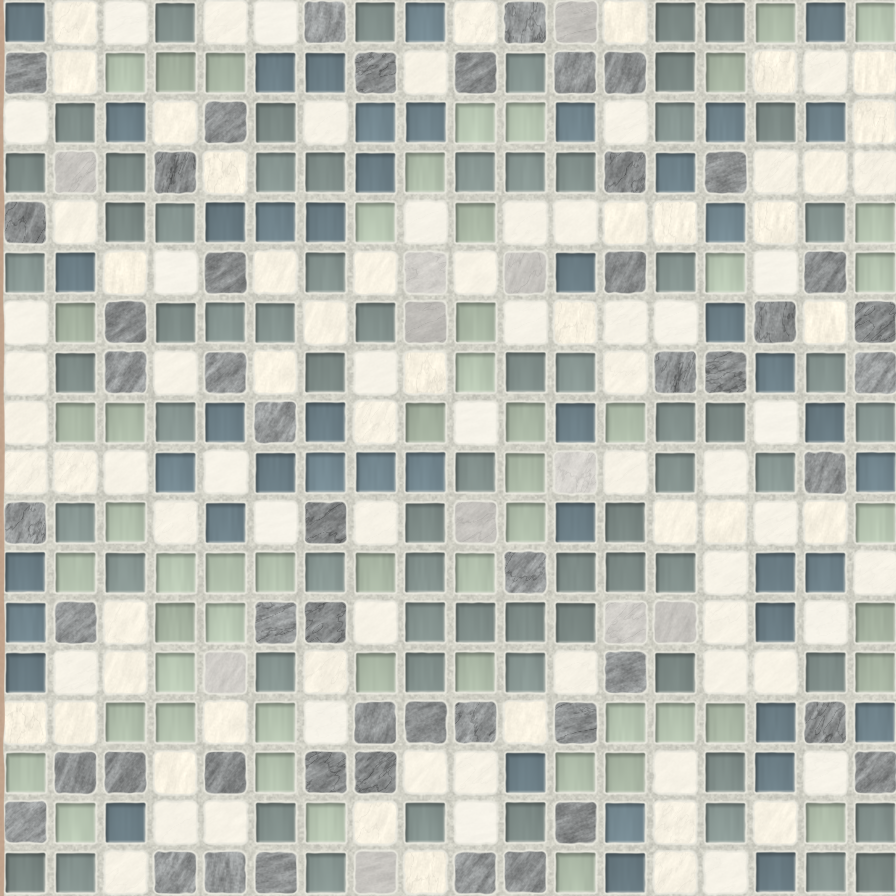
This pattern is drawn by a three.js fragment shader. Its source:

```glsl
// Mosaic sheet of small glass and stone tiles set in pale sandy grout.
varying vec2 vUv;

const float PITCH = 0.0558;                       // tile spacing
const vec2 FIRST_CENTER = vec2(0.0285, 0.0262);   // centre of the lower left tile
const float GLASS_HALF = 0.395;                   // half widths, in pitches
const float STONE_HALF = 0.408;
const float GLASS_RADIUS = 0.035;
const float STONE_RADIUS = 0.10;
const float SOFT = 0.022;                         // edge smoothing, in pitches

// Cumulative share of each tile kind; the rest is pale grey stone.
const float WHITE_SHARE = 0.28;
const float GREEN_SHARE = 0.46;
const float SMOKE_SHARE = 0.67;
const float BLUE_SHARE = 0.82;
const float SLATE_SHARE = 0.975;

const vec3 WHITE_STONE = vec3(0.965, 0.953, 0.915);
const vec3 GREEN_GLASS = vec3(0.665, 0.715, 0.645);
const vec3 SMOKE_GLASS = vec3(0.495, 0.545, 0.530);
const vec3 BLUE_GLASS = vec3(0.420, 0.490, 0.520);
const vec3 SLATE = vec3(0.560, 0.570, 0.570);
const vec3 PALE_STONE = vec3(0.790, 0.780, 0.760);
const vec3 GROUT = vec3(0.815, 0.812, 0.770);
const vec3 GROUT_LIP = vec3(0.940, 0.935, 0.900);
const vec3 BACKING = vec3(0.740, 0.600, 0.500);

float hash(vec2 p) {
  vec3 q = fract(vec3(p.xyx) * 0.1031);
  q += dot(q, q.yzx + 33.33);
  return fract((q.x + q.y) * q.z);
}

float noise(vec2 p) {
  vec2 i = floor(p);
  vec2 f = fract(p);
  f = f * f * (3.0 - 2.0 * f);
  return mix(mix(hash(i), hash(i + vec2(1.0, 0.0)), f.x),
             mix(hash(i + vec2(0.0, 1.0)), hash(i + 1.0), f.x), f.y);
}

float fbm(vec2 p) {
  float sum = 0.0;
  float gain = 0.533;
  for (int i = 0; i < 4; i++) {
    sum += gain * noise(p);
    p = p * 2.03 + 17.0;
    gain *= 0.5;
  }
  return sum;
}

float roundedBox(vec2 p, float halfSize, float radius) {
  vec2 q = abs(p) - halfSize + radius;
  return length(max(q, 0.0)) + min(max(q.x, q.y), 0.0) - radius;
}

vec3 glassTile(vec2 p, vec3 tint, float seed) {
  float glow = 0.96 + 0.09 * exp(-10.0 * p.x * p.x) - 0.10 * p.y;
  float streak = noise(vec2(p.x * 16.0, p.y * 2.0) + seed * 71.0) - 0.5;
  vec3 color = tint * (glow + 0.05 * streak);
  // Recess shadow at the top and left, lit rim at the bottom and right
  float top = smoothstep(0.27, 0.39, p.y);
  float left = smoothstep(0.30, 0.39, -p.x);
  float rim = smoothstep(0.335, 0.395, max(p.x, -p.y));
  color *= 1.0 - 0.27 * max(top, left);
  return mix(color, GROUT_LIP, 0.35 * rim * (1.0 - top) * (1.0 - left));
}

vec3 stoneTile(vec2 p, vec3 tint, float seed, float contrast) {
  // Stretched grain and thin veins, turned differently on each tile
  float angle = 0.2 + 1.3 * seed;
  float c = cos(angle);
  float s = sin(angle);
  vec2 g = vec2(c * p.x + s * p.y, c * p.y - s * p.x) + seed * 53.0;
  float grain = fbm(g * vec2(3.0, 11.0));
  float speck = noise(g * 26.0) - 0.5;
  float vein = 1.0 - abs(2.0 * fbm(g * vec2(2.0, 5.0) + 9.0) - 1.0);
  float tone = 0.9 * (grain - 0.5) + 0.22 * speck;
  tone -= 0.30 * smoothstep(0.90, 1.0, vein) * step(0.45, fract(seed * 7.3));
  return tint * (1.0 + contrast * tone);
}

void main() {
  vec2 grid = (vUv - FIRST_CENTER) / PITCH + 0.5;
  vec2 cell = floor(grid);
  vec2 p = fract(grid) - 0.5;
  float kind = hash(cell + 11.7);
  float seed = hash(cell * 1.7 + 43.1);
  float shade = 0.93 + 0.14 * hash(cell + 87.3);
  p += 0.018 * (vec2(seed, hash(cell + 5.9)) - 0.5);

  // Pick the material
  bool glass = kind > WHITE_SHARE && kind < BLUE_SHARE;
  vec3 tile;
  if (kind < WHITE_SHARE) {
    vec3 cream = WHITE_STONE * mix(vec3(1.0), vec3(1.01, 0.995, 0.965), seed);
    tile = stoneTile(p, cream, seed, 0.04 + 0.12 * seed * seed);
  } else if (glass) {
    vec3 tint = kind < GREEN_SHARE ? GREEN_GLASS : (kind < SMOKE_SHARE ? SMOKE_GLASS : BLUE_GLASS);
    tile = glassTile(p, tint * shade, seed);
  } else {
    bool slate = kind < SLATE_SHARE;
    tile = stoneTile(p, (slate ? SLATE : PALE_STONE) * shade, seed, slate ? 0.62 : 0.18);
  }

  // Sandy grout with a bright lip hugging each tile
  float wobble = (noise(grid * 7.0) - 0.5) * (glass ? 0.012 : 0.035);
  float d = roundedBox(p, glass ? GLASS_HALF : STONE_HALF, glass ? GLASS_RADIUS : STONE_RADIUS) + wobble;
  float sand = noise(grid * 17.0) + 0.6 * noise(grid * 31.0) - 0.8;
  float lip = 1.0 - smoothstep(0.015, 0.065, d);
  vec3 color = mix(GROUT * (1.0 + 0.13 * sand), GROUT_LIP, 0.75 * lip);
  color = mix(color, tile, 1.0 - smoothstep(-SOFT, SOFT, d));

  // Sliver of backing along the left border
  float border = 0.0035 + 0.002 * noise(vec2(3.0, vUv.y * 30.0));
  color = mix(color, BACKING, 0.8 * (1.0 - smoothstep(border - 0.001, border + 0.001, vUv.x)));
  gl_FragColor = vec4(clamp(color, 0.0, 1.0), 1.0);
}
```
